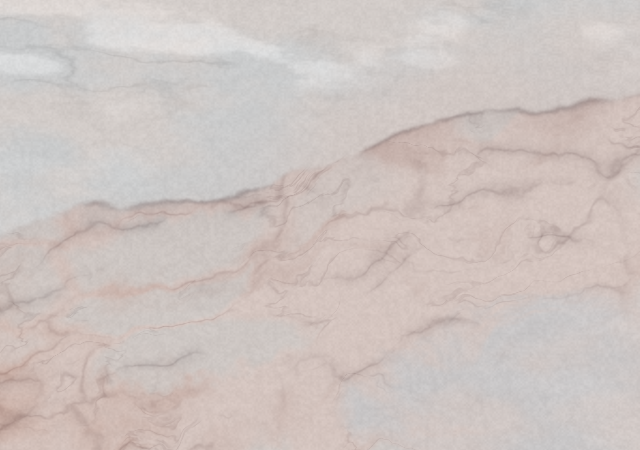
Reproduce this texture procedurally as a WebGL 2 fragment shader.

```glsl
#version 300 es
precision highp float;
// Pale polished marble: a cool grey slab above a rising tan vein, rosy stone below.
// Warped noise gives the clouding, stretched Voronoi cells the pale lenses, and
// distances to wavy curves and noise ridges the thin, broken veins.
uniform vec2 u_resolution;
out vec4 fragColor;

float hash(vec2 p) {
    return fract(sin(dot(p, vec2(127.1, 311.7))) * 43758.5);
}

float noise(vec2 p) {
    vec2 i = floor(p), f = fract(p);
    f = f * f * (3.0 - 2.0 * f);
    float low = mix(hash(i), hash(i + vec2(1, 0)), f.x);
    float high = mix(hash(i + vec2(0, 1)), hash(i + vec2(1, 1)), f.x);
    return mix(low, high, f.y);
}

float fbm(vec2 p) {
    float sum = 0.0, amp = 0.53;
    for (int i = 0; i < 5; i++) {
        sum += amp * noise(p);
        p = mat2(1.6, 1.2, -1.2, 1.6) * p + 7.3;
        amp *= 0.5;
    }
    return sum;
}

vec2 tilt(vec2 p, float angle) {
    float c = cos(angle), s = sin(angle);
    return vec2(c * p.x + s * p.y, c * p.y - s * p.x);
}

// x: distance to the cell border, y: random value of the cell
vec2 cells(vec2 p) {
    vec2 base = floor(p);
    float nearest = 9.0, second = 9.0, id = 0.0;
    for (int j = -1; j <= 1; j++) {
        for (int i = -1; i <= 1; i++) {
            vec2 cell = base + vec2(i, j);
            vec2 seed = cell + 0.15 + 0.7 * vec2(hash(cell), hash(cell + 41.7));
            float d = length(p - seed);
            if (d < nearest) {
                second = nearest;
                nearest = d;
                id = hash(cell + 13.1);
            } else {
                second = min(second, d);
            }
        }
    }
    return vec2(second - nearest, id);
}

float line(float d, float width) {
    return exp(-d * d / (width * width));
}

float mainVein(float x) {
    return 0.455 + 0.255 * x - 0.03 * cos((x - 0.53) * 7.2);
}

vec3 greyStone(vec2 p) {
    vec2 q = tilt(p, -0.06);
    float cloud = fbm(q * vec2(4.0, 8.0) + 2.0);
    float streak = fbm(q * vec2(4.5, 14.0) + 9.0);
    float band = line(p.y - 0.89, 0.12);
    vec3 color = mix(vec3(0.79, 0.795, 0.798), vec3(0.825, 0.80, 0.787), smoothstep(0.33, 0.66, cloud));
    color -= 0.045 * line(streak - 0.46, 0.035) * (0.2 + band) * smoothstep(0.4, 0.65, fbm(p * 5.0));
    color += 0.05 * smoothstep(0.54, 0.7, streak) * (0.3 + band);
    return color;
}

vec3 roseStone(vec2 p, vec2 warp, float depth) {
    vec2 q = tilt(p + 0.11 * warp, 0.24);
    vec2 lens = cells(q * vec2(2.6, 8.0) + vec2(0.3, 0.6));
    float cloud = fbm(q * vec2(5.0, 12.0) + 5.0);
    vec3 color = mix(vec3(0.80, 0.725, 0.70), vec3(0.832, 0.772, 0.75), smoothstep(0.32, 0.6, cloud));

    // warm stain toward the lower left
    float stain = smoothstep(0.62, 0.0, length(p * vec2(1.0, 1.3) - vec2(-0.08, 0.12)) + 0.7 * (cloud - 0.5));
    color = mix(color, vec3(0.785, 0.665, 0.62), 0.75 * stain);

    // pale lenses with soft borders
    vec3 pale = mix(vec3(0.832, 0.77, 0.748), vec3(0.80, 0.78, 0.768), smoothstep(0.35, 0.75, lens.y));
    color = mix(color, pale, smoothstep(0.02, 0.34, lens.x) * (0.85 - 0.6 * stain));
    float broken = smoothstep(0.42, 0.66, fbm(p * 7.0 + 17.0));
    color -= vec3(0.06, 0.065, 0.062) * line(lens.x, 0.05) * broken;

    // broad cool mass toward the lower right
    float mass = length((p - vec2(1.25, 0.12)) * vec2(1.0, 1.9)) + 0.5 * (cloud - 0.5);
    float cool = 0.85 * smoothstep(0.5, 0.3, mass);
    color = mix(color, greyStone(p) - vec3(0.012, 0.016, 0.012), cool);

    // fine wisps that follow the flow of the stone
    float wisp = line(fbm(q * vec2(5.0, 15.0) + 23.0) - 0.5, 0.02);
    color -= vec3(0.05, 0.055, 0.053) * wisp * smoothstep(0.42, 0.62, fbm(p * 6.0 + 51.0)) * (1.0 - cool);

    // longer veins that come and go along their length
    for (int i = 0; i < 4; i++) {
        float k = float(i);
        float bend = 0.035 * sin(p.x * (3.5 + k * 0.4) + k * 2.1) + 0.05 * warp.y;
        float d = depth - 0.08 - 0.115 * k + bend;
        float fade = smoothstep(0.44, 0.66, fbm(p * vec2(7.0, 8.0) + k * 8.7));
        color -= vec3(0.1, 0.105, 0.1) * fade * (0.55 * line(d, 0.004) + 0.45 * line(d, 0.018));
    }
    return color;
}

void main() {
    vec2 p = gl_FragCoord.xy / u_resolution.y;
    vec2 warp = 2.0 * vec2(fbm(p * 5.0), fbm(p * 5.0 + 31.0)) - 1.0;
    float depth = mainVein(p.x) - p.y + 0.03 * warp.y + 0.03 * (fbm(p * 15.0) - 0.5);

    // the slab warms where it nears the vein on the right
    float blush = smoothstep(0.2, 1.0, p.x) * smoothstep(-0.24, 0.0, depth);
    vec3 slab = mix(greyStone(p), vec3(0.812, 0.772, 0.757), 0.85 * blush);
    vec3 color = mix(slab, roseStone(p, warp, depth), smoothstep(-0.012, 0.012, depth));

    // main vein: a dark upper edge of varying strength, a soft tan shade below it
    float strength = 0.15 + smoothstep(0.35, 0.65, fbm(p * 8.0 + 3.0));
    float shade = smoothstep(-0.006, 0.008, depth) * exp(-max(depth, 0.0) / 0.04);
    color -= strength * vec3(0.1, 0.105, 0.1) * line(depth, 0.006);
    color -= (0.3 + 0.7 * strength) * vec3(0.05, 0.06, 0.058) * shade;

    // fine mottling and grain
    color += 0.024 * (noise(p * 100.0) - 0.5) + 0.03 * (noise(p * 240.0) - 0.5);
    fragColor = vec4(color, 1.0);
}
```
